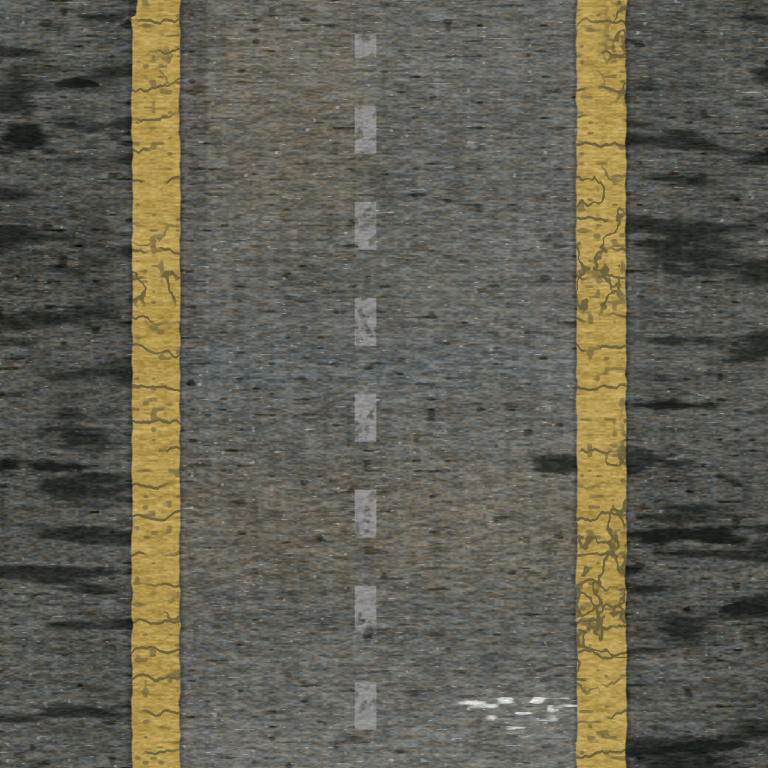
Reproduce this texture procedurally as a WebGL 2 fragment shader.

```glsl
#version 300 es
precision highp float;
uniform vec2 u_resolution;
out vec4 fragColor;

float hash(vec2 p) {
    return fract(sin(dot(p, vec2(127.1, 311.7))) * 43758.5453);
}

float noise(vec2 p) {
    vec2 i = floor(p), f = fract(p);
    f = f * f * (3.0 - 2.0 * f);
    return mix(mix(hash(i), hash(i + vec2(1, 0)), f.x),
               mix(hash(i + vec2(0, 1)), hash(i + vec2(1, 1)), f.x), f.y);
}

float fbm(vec2 p) {
    float sum = 0.0, amp = 0.53;
    for (int i = 0; i < 4; i++) {
        sum += amp * noise(p);
        p = p * 2.03 + 17.3;
        amp *= 0.5;
    }
    return sum;
}

// Soft-edged interval from a to b
float band(float x, float a, float b, float soft) {
    return smoothstep(a - soft, a + soft, x) * (1.0 - smoothstep(b - soft, b + soft, x));
}

// Ragged elliptical stain
float stain(vec2 p, vec2 center, vec2 radius) {
    float ragged = fbm(p * vec2(28.0, 95.0)) - 0.5;
    return 1.0 - smoothstep(0.45, 1.15, length((p - center) / radius) + ragged * 1.8);
}

// Thin jittered cross cracks plus patches of branching contour cracks
float cracks(vec2 p, float branching) {
    float y = p.y * 23.0 + (fbm(p * vec2(38.0, 9.0)) - 0.5) * 0.7;
    float row = floor(y);
    float across = 1.0 - smoothstep(0.02, 0.065, abs(fract(y) - 0.3 - 0.4 * hash(vec2(row, 4.0))));
    across *= smoothstep(0.25, 0.5, noise(vec2(p.x * 35.0, row * 3.7)));
    float web = 1.0 - smoothstep(0.012, 0.045, abs(fbm(p * vec2(30.0, 24.0) + 8.0) - 0.5));
    web *= smoothstep(0.62 - branching, 0.8 - branching, noise(p * vec2(8.0, 11.0) + 3.0));
    return max(across, web);
}

void main() {
    vec2 uv = gl_FragCoord.xy / u_resolution;
    float road = band(uv.x, 0.205, 0.783, 0.004);

    // Horizontally smeared grain
    float grain = noise(uv * vec2(130.0, 390.0)) * 0.55 + noise(uv * vec2(260.0, 500.0) + 31.0) * 0.45 - 0.5;
    float smear = noise(uv * vec2(42.0, 240.0) + 7.0) - 0.5;
    float cloud = fbm(uv * vec2(5.0, 9.0) + 2.0) - 0.5;

    // Asphalt with warm and cool areas
    vec3 color = mix(vec3(0.325, 0.33, 0.31), vec3(0.39, 0.39, 0.37), road);
    color += cloud * 0.09;
    float warm = band(uv.y, 0.24, 0.39, 0.05) + band(uv.y, 0.7, 0.98, 0.09) * band(uv.x, 0.27, 0.48, 0.05);
    color += road * warm * vec3(0.025, 0.012, -0.008);
    color += road * band(uv.y, 0.49, 0.55, 0.03) * vec3(0.0, 0.015, 0.025);
    color += road * (1.0 - smoothstep(0.03, 0.2, uv.y)) * 0.025;
    color -= band(uv.x, 0.232, 0.269, 0.003) * smoothstep(0.1, 0.85, uv.y) * 0.045;
    color -= band(uv.x, 0.285, 0.333, 0.002) * band(uv.y, 0.35, 0.39, 0.003) * 0.035;
    color += grain * 0.23 + smear * 0.11;

    // Tinted pebbles, pale flecks and small dark pits
    float tint = noise(uv * vec2(95.0, 230.0) + 60.0) - 0.5;
    color += tint * vec3(0.04, 0.0, -0.04);
    color += smoothstep(0.86, 0.97, noise(uv * vec2(100.0, 340.0) + 90.0)) * 0.16;
    color -= smoothstep(0.8, 0.96, noise(uv * vec2(48.0, 150.0) + 45.0)) * 0.14;

    // Scattered dark streaks on the shoulders
    float shoulder = 1.0 - road;
    float streak = fbm(uv * vec2(9.0, 43.0) + 12.0) + 0.3 * (fbm(uv * vec2(3.0, 8.0) + 5.0) - 0.5);
    float dark = shoulder * smoothstep(0.54, 0.74, streak) * 0.78;
    color -= shoulder * band(uv.x, -0.1, 0.15, 0.03) * band(uv.y, 0.61, 0.73, 0.03) * 0.06;

    // Largest stains
    dark = max(dark, stain(uv, vec2(0.028, 0.82), vec2(0.04, 0.026)));
    dark = max(dark, stain(uv, vec2(0.055, 0.396), vec2(0.075, 0.011)));
    dark = max(dark, stain(uv, vec2(0.105, 0.891), vec2(0.035, 0.007)));
    dark = max(dark, stain(uv, vec2(0.895, 0.303), vec2(0.09, 0.013)));
    dark = max(dark, stain(uv, vec2(0.9, 0.023), vec2(0.1, 0.012)));
    dark = max(dark, stain(uv, vec2(0.88, 0.472), vec2(0.08, 0.008)));
    dark = max(dark, stain(uv, vec2(0.96, 0.206), vec2(0.065, 0.01)));
    dark = max(dark, stain(uv, vec2(0.79, 0.395), vec2(0.1, 0.02)) * 0.75);
    color = mix(color, vec3(0.09, 0.105, 0.09) + grain * 0.07, dark * 0.9);

    // Pale scuffs beside the right line
    float scuff = stain(uv, vec2(0.695, 0.078), vec2(0.075, 0.03));
    color += scuff * (0.04 + 0.4 * smoothstep(0.55, 0.8, noise(uv * vec2(50.0, 210.0))));

    // Yellow edge lines with dark rims
    float wobble = (noise(vec2(uv.y * 70.0, uv.x * 5.0)) - 0.5) * 0.003;
    float x = uv.x + wobble;
    float leftStart = 0.172 + 0.006 * smoothstep(0.977, 0.981, uv.y);
    float line = band(x, leftStart, 0.234, 0.0015) + band(x, 0.751, 0.815, 0.0015);
    float rim = band(x, 0.168, 0.238, 0.003) + band(x, 0.747, 0.819, 0.003);
    color *= 1.0 - 0.2 * rim * (1.0 - line);
    vec3 yellow = vec3(0.7, 0.595, 0.32) + grain * vec3(0.2, 0.19, 0.16) + smear * 0.08 + cloud * 0.06;
    float chips = smoothstep(0.73, 0.9, noise(uv * vec2(95.0, 150.0) + 22.0)) * 0.5;
    float wear = max(cracks(uv, 0.22 * step(0.5, uv.x)) * 0.75, chips);
    yellow = mix(yellow, vec3(0.33, 0.31, 0.22), wear);
    color = mix(color, yellow, line);

    // Worn centre dashes, the topmost cut short
    float dashY = abs(fract((uv.y - 0.081) * 8.0 + 0.5) - 0.5) / 8.0;
    float dash = band(uv.x, 0.462, 0.490, 0.0012) * (1.0 - smoothstep(0.030, 0.0325, dashY));
    dash *= 1.0 - smoothstep(0.954, 0.957, uv.y);
    float scratch = smoothstep(0.5, 0.72, fbm(vec2(uv.x * 75.0 + uv.y * 30.0, uv.y * 75.0 - uv.x * 40.0)));
    vec3 paint = vec3(0.57, 0.565, 0.565) + grain * 0.15;
    color = mix(color, paint, dash * (0.92 - 0.75 * scratch));

    fragColor = vec4(clamp(color, 0.0, 1.0), 1.0);
}
```
